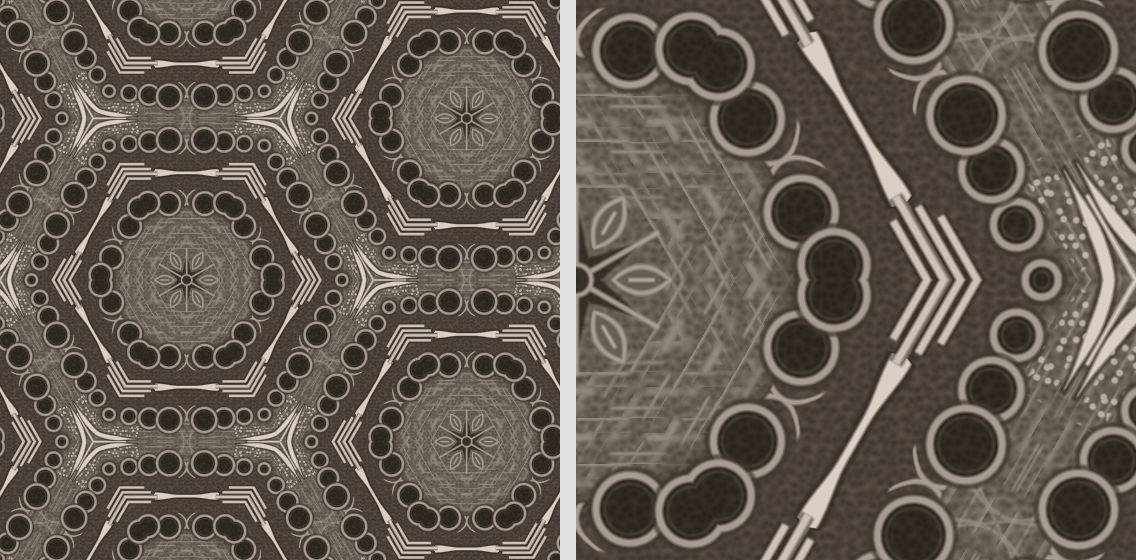
Left: the whole. Right: its middle third, enlarged.
Reproduce this pattern procedurally as a WebGL 2 fragment shader.

```glsl
#version 300 es
precision highp float;
uniform vec2 u_resolution;
out vec4 outColor;

const float UNITS = 768.0;              // design units across the canvas
const float SIDE = 256.0;               // hexagon side: 1.5 cells per pattern step
const float EDGE = SIDE * 0.8660254;    // centre to edge
const vec2 PERIOD = vec2(3.0 * SIDE, 2.0 * EDGE);
const vec2 FIRST_CENTRE = vec2(256.0, 384.0);
const float FRAME = 147.0;              // centre to the pale hexagonal frame
const float BEAD_LINE = 1.7;            // half width of bead rims
const float SOFTNESS = 1.5;             // least edge blur
const float GRAIN = 4.0;                // size of the surface grain
const vec3 PIT = vec3(0.18, 0.155, 0.13);
const vec3 GROUND = vec3(0.30, 0.26, 0.23);
const vec3 DUST = vec3(0.40, 0.37, 0.32);
const vec3 THREAD = vec3(0.62, 0.58, 0.53);
const vec3 RIM = vec3(0.65, 0.61, 0.57);
const vec3 PALE = vec3(0.86, 0.81, 0.77);

float blur;

float fill(float dist) { return clamp(0.5 - dist / blur, 0.0, 1.0); }
float stroke(float dist, float halfWidth) { return fill(abs(dist) - halfWidth); }
float span(float x, float a, float b) { return fill(a - x) * fill(x - b); }

vec2 hash2(vec2 p) {
    return fract(sin(vec2(dot(p, vec2(27.1, 61.7)), dot(p, vec2(69.5, 18.3)))) * 437.58);
}

float cellular(vec2 p) {
    vec2 cell = floor(p);
    float nearest = 2.0;
    for (int y = -1; y <= 1; y++)
        for (int x = -1; x <= 1; x++) {
            vec2 c = cell + vec2(x, y);
            nearest = min(nearest, length(c + hash2(c) - p));
        }
    return nearest;
}

// Broken parallel threads
float threads(float across, float along) {
    float line = pow(0.5 + 0.5 * sin(across * 0.9 + 1.4 * sin(across * 0.31)), 2.5);
    float gaps = sin(along * 0.14 + floor(across / 7.0) * 2.1) + 0.5 * sin(along * 0.37);
    return line * smoothstep(-0.7, 0.5, gaps);
}

// Curved prongs opening along s
float fork(float s, float t) {
    return stroke(t - 0.05 * s * s, 1.4) * span(s, -7.0, 15.0);
}

void bead(inout vec3 col, vec2 p, vec2 centre, float radius) {
    float dist = length(p - centre) - radius;
    float grain = cellular(p / GRAIN);
    col = mix(col, GROUND * 0.8, 0.7 * fill(dist - 4.0));
    col = mix(col, PIT * (0.85 + 0.4 * grain), fill(dist));
    col = mix(col, DUST, 0.45 * stroke(dist + 4.0, 0.5));
    col = mix(col, RIM, stroke(dist, BEAD_LINE));
}

void main() {
    float scale = UNITS / min(u_resolution.x, u_resolution.y);
    blur = max(SOFTNESS, scale * 1.2);

    // Nearest hexagon centre
    vec2 p = gl_FragCoord.xy * scale - FIRST_CENTRE;
    vec2 a = mod(p + 0.5 * PERIOD, PERIOD) - 0.5 * PERIOD;
    vec2 b = mod(p, PERIOD) - 0.5 * PERIOD;
    p = dot(a, a) < dot(b, b) ? a : b;

    // Twelvefold mirror: x axis to a corner, d towards an edge, t along it
    float sector = radians(60.0);
    float r = length(p);
    float angle = r > 0.0 ? atan(p.y, p.x) : 0.0;
    angle = abs(mod(angle + 0.5 * sector, sector) - 0.5 * sector);
    vec2 q = r * vec2(cos(angle), sin(angle));
    float d = dot(q, vec2(0.8660254, 0.5));
    float t = dot(q, vec2(0.5, -0.8660254));
    float h = EDGE - d;
    float e = 0.5 * SIDE - t;

    // Ground and dusty zones
    float grain = cellular(q / GRAIN);
    float band = smoothstep(184.0, 204.0, d);
    float medallion = 1.0 - smoothstep(88.0, 104.0, r);
    vec3 col = mix(GROUND, DUST, max(band, medallion));
    col *= 0.83 + 0.35 * grain + 0.05 * sin(p.y * 1.3 + sin(p.x * 0.7));

    // Threads in the medallion and along the border
    float d2 = dot(q, vec2(0.8660254, -0.5));
    float t2 = dot(q, vec2(0.5, 0.8660254));
    float weave = max(threads(d, t), 0.75 * threads(d2, t2));
    col = mix(col, THREAD, 0.8 * weave * medallion * smoothstep(34.0, 46.0, r));
    col = mix(col, THREAD, 0.65 * threads(h * 1.2, e) * band);
    float arch = stroke(t - 4.0 - 0.015 * h * h, 1.0) + stroke(t - 0.7 * h, 0.8);
    col = mix(col, THREAD, 0.65 * min(arch, 1.0) * span(h, 0.0, 34.0));

    // Central flower
    col = mix(col, PIT, 0.85 * fill(abs(t) - 0.22 * (36.0 - d)) * fill(r - 36.0));
    col = mix(col, RIM, stroke(t, 1.2) * span(d, 7.0, 44.0));
    float u = (q.x - 30.0) / 13.0;
    float petal = q.y - 6.0 * (1.0 - u * u);
    col = mix(col, DUST, fill(petal) * span(q.x, 17.0, 43.0));
    col = mix(col, RIM, stroke(petal, 1.2) * span(q.x, 16.0, 44.0));
    col = mix(col, PALE, 0.7 * stroke(q.y, 0.8) * span(q.x, 24.0, 36.0));
    col = mix(col, RIM, stroke(r - 7.0, 1.1));

    // Forks at the edge midlines
    col = mix(col, RIM, max(fork(d - 109.0, t), fork(187.0 - d, t)));

    // Inner bead ring, then tapering beads along the border
    bead(col, q, vec2(103.0, 31.0), 15.5);
    bead(col, q, vec2(118.0, 7.0), 15.0);
    for (int i = 3; i >= 0; i--) {
        float k = float(i);
        bead(col, vec2(t, d), vec2(24.0 + 27.4 * k, 192.0 - 2.5 * k), 16.5 - 3.0 * k);
    }

    // Frame: barbed bar with nested corner chevrons
    float barb = 1.8 + 3.2 * smoothstep(10.0, 42.0, t) * fill(t - 44.0);
    col = mix(col, PIT, 0.6 * stroke(d - FRAME, barb + 2.5));
    col = mix(col, PALE, stroke(d - FRAME, barb));
    for (int i = 0; i < 4; i++) {
        float k = float(i);
        float chevron = d - (FRAME - 8.0 + 6.6 * k);
        float start = fill(40.0 + 9.0 * abs(k - 1.0) - t);
        col = mix(col, PIT, 0.6 * start * stroke(chevron, 3.3));
        col = mix(col, mix(RIM, PALE, 0.75), start * stroke(chevron, 1.8));
    }

    // Three-armed stars where borders meet
    float arm = h - 3.0 - 11.0 * exp(-e / 18.0);
    float taper = 3.0 * (1.0 - smoothstep(25.0, 62.0, e));
    col = mix(col, PIT, 0.55 * stroke(arm, taper + 2.0) * fill(e - 62.0));
    col = mix(col, PALE, stroke(arm, taper) * fill(e - 60.0));
    col = mix(col, PALE, stroke(h, 0.9) * fill(e - 45.0));
    float flecks = smoothstep(0.35, 0.15, cellular(vec2(e, h) / 6.0));
    col = mix(col, PALE, 0.7 * flecks * span(h, 7.0, 21.0) * span(e, 16.0, 70.0));

    outColor = vec4(clamp(col, 0.0, 1.0), 1.0);
}
```
